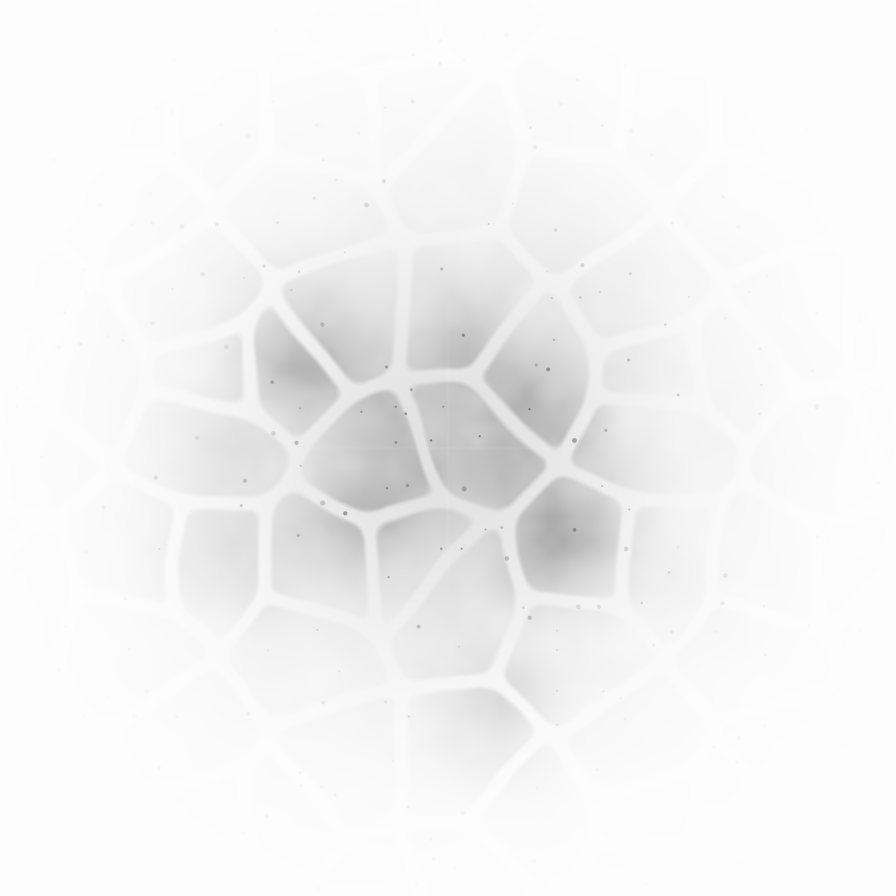
Reproduce this background procedurally as a WebGL 2 fragment shader.

```glsl
#version 300 es
precision highp float;

uniform vec2 u_resolution;
out vec4 fragColor;

const int SITE_COUNT = 16;
const float TILES = 2.0;

// Cell centres inside one wrapping tile
const vec2 SITES[SITE_COUNT] = vec2[](
    vec2(0.029, 0.289), vec2(0.177, 0.174), vec2(0.036, 0.026), vec2(0.859, 0.964),
    vec2(0.760, 0.302), vec2(0.620, 0.188), vec2(0.919, 0.740), vec2(0.005, 0.659),
    vec2(0.328, 0.745), vec2(0.453, 0.729), vec2(0.466, 0.021), vec2(0.490, 0.182),
    vec2(0.438, 0.339), vec2(0.297, 0.555), vec2(0.740, 0.729), vec2(0.682, 0.536));

float hash(vec2 p) {
    vec3 q = fract(vec3(p.xyx) * 0.1031);
    q += dot(q, q.yzx + 33.33);
    return fract((q.x + q.y) * q.z);
}

float noise(vec2 p) {
    vec2 i = floor(p), f = fract(p);
    f = f * f * (3.0 - 2.0 * f);
    return mix(mix(hash(i), hash(i + vec2(1, 0)), f.x),
               mix(hash(i + vec2(0, 1)), hash(i + vec2(1, 1)), f.x), f.y);
}

float fbm(vec2 p) {
    return 0.55 * noise(p) + 0.3 * noise(p * 2.1 + 7.0) + 0.15 * noise(p * 4.3 + 19.0);
}

float smoothMin(float a, float b, float k) {
    float h = max(k - abs(a - b), 0.0) / k;
    return min(a, b) - 0.25 * h * h * k;
}

// Shortest offset to a site on the wrapping tile
vec2 wrapOffset(vec2 site, vec2 p) {
    vec2 d = site - p;
    return d - round(d);
}

// Rounded distance from p to the nearest cell wall
float wallDistance(vec2 p) {
    vec2 nearest = vec2(1.0);
    int owner = 0;
    for (int i = 0; i < SITE_COUNT; i++) {
        vec2 d = wrapOffset(SITES[i], p);
        if (dot(d, d) < dot(nearest, nearest)) {
            nearest = d;
            owner = i;
        }
    }
    float wall = 1.0;
    for (int i = 0; i < SITE_COUNT; i++) {
        if (i == owner) continue;
        vec2 d = wrapOffset(SITES[i], p);
        wall = smoothMin(wall, dot(0.5 * (d + nearest), normalize(d - nearest)), 0.025);
    }
    return wall;
}

float blob(vec2 p, vec2 center, float radius) {
    vec2 d = (p - center) / radius;
    return exp(-dot(d, d));
}

// Soft dark clouds held inside the cells
float clouds(vec2 p) {
    float ink = 0.18 * blob(p, vec2(0.628, 0.404), 0.065);
    ink += 0.13 * blob(p, vec2(0.412, 0.438), 0.060);
    ink += 0.16 * blob(p, vec2(0.340, 0.605), 0.070);
    ink += 0.11 * blob(p, vec2(0.515, 0.625), 0.060);
    ink += 0.09 * blob(p, vec2(0.440, 0.545), 0.060);
    ink += 0.13 * blob(p, vec2(0.600, 0.535), 0.070);
    ink += 0.07 * blob(p, vec2(0.520, 0.500), 0.080);
    ink += 0.09 * blob(p, vec2(0.550, 0.210), 0.060);
    ink += 0.05 * blob(p, vec2(0.255, 0.380), 0.070);
    ink += 0.04 * blob(p, vec2(0.265, 0.500), 0.060);
    ink += 0.05 * blob(p, vec2(0.365, 0.395), 0.060);
    return ink;
}

// Sparse dots of varied size
float specks(vec2 p, float density, float pixel) {
    vec2 grid = p * density, id = floor(grid);
    vec2 center = 0.2 + 0.6 * vec2(hash(id + 3.7), hash(id + 41.3));
    float radius = mix(0.0008, 0.0026, pow(hash(id + 91.0), 2.0));
    float d = length(fract(grid) - center) / density;
    float dot_ = 1.0 - smoothstep(radius - 0.5 * pixel, radius + pixel, d);
    return dot_ * step(0.83, hash(id + 17.0)) * (0.4 + 0.6 * hash(id + 63.0));
}

void main() {
    vec2 p = gl_FragCoord.xy / u_resolution;
    float pixel = 1.0 / min(u_resolution.x, u_resolution.y);
    vec2 center = vec2(0.5);

    // Tinted cells and paler walls
    vec2 bend = vec2(noise(p * 16.0), noise(p * 16.0 + 50.0)) - 0.5;
    float cell = smoothstep(0.008, 0.022, wallDistance(fract(p * TILES + 0.022 * bend)));
    float cellInk = 0.125 * blob(p, center, 0.265) + clouds(p);
    cellInk *= 0.65 + 0.7 * fbm(p * 17.0);
    float wallInk = 0.11 * blob(p, center, 0.235);
    float shade = 0.994 - mix(min(wallInk, cellInk * 0.75), cellInk, cell);

    // Faint tile seams and scattered specks
    vec2 seam = 1.0 - smoothstep(vec2(0.0), vec2(max(pixel, 0.0015)), abs(p - center));
    shade += 0.015 * max(seam.x, seam.y) * blob(p, center, 0.14);
    shade -= 0.4 * specks(p, 38.0, pixel) * blob(p, center, 0.28);

    fragColor = vec4(vec3(clamp(shade, 0.0, 1.0)), 1.0);
}
```
